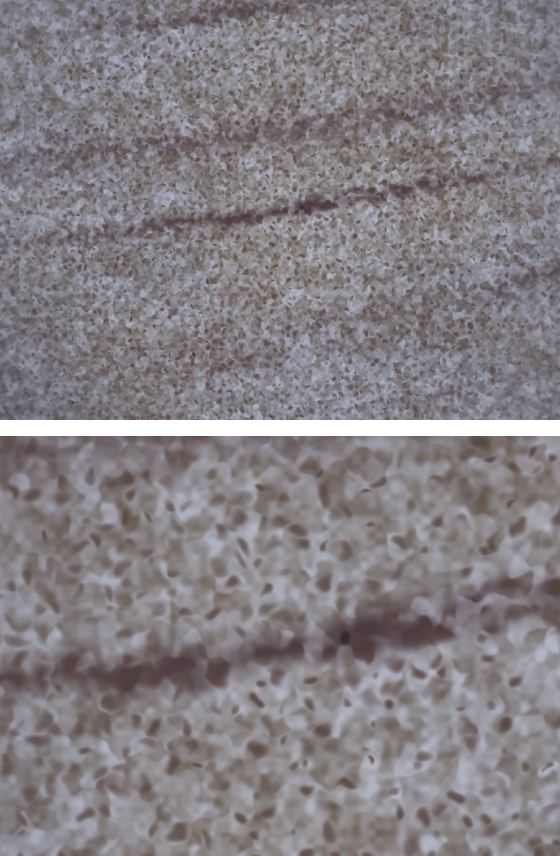
Top, the full canvas; bottom, a detail of the centre.
Write a Shadertoy shader that draws this texture.

```glsl
const vec3 SHADE = vec3(0.435, 0.405, 0.395);
const vec3 PALE = vec3(0.615, 0.625, 0.680);
const vec3 RUST = vec3(0.31, 0.235, 0.215);
const vec3 PLUM = vec3(0.28, 0.215, 0.24);
const vec3 SPECK = vec3(0.15, 0.12, 0.13);
const vec3 WARM_SHIFT = vec3(0.014, 0.002, -0.026);

const float GRAIN_SCALE = 88.0;   // grains per canvas height
const float PORE_SCALE = 56.0;    // rusty pores per canvas height
const float SPECK_SCALE = 9.0;
const float FINE_SCALE = 165.0;
const float BED_SLOPE = 0.07;
const float BED_CURVE = 0.06;

// Beds: height, half thickness, centre along x, half length
const int BEDS = 7;
const vec4 BED[BEDS] = vec4[BEDS](
    vec4(0.427, 0.016, 0.80, 0.50),
    vec4(0.425, 0.014, 0.35, 1.20),
    vec4(0.612, 0.040, 0.70, 0.95),
    vec4(0.912, 0.018, 0.52, 0.42),
    vec4(0.154, 0.014, 1.36, 0.26),
    vec4(0.110, 0.075, 0.60, 0.75),
    vec4(-0.080, 0.016, 1.00, 0.30));
const float BED_STRENGTH[BEDS] = float[BEDS](0.60, 0.45, 0.50, 0.62, 0.62, 0.24, 0.36);

float hash(vec2 p) {
    return fract(sin(dot(p, vec2(127.1, 311.7))) * 43758.5);
}

vec2 hash2(vec2 p) {
    return vec2(hash(p), hash(p + 57.3));
}

float noise(vec2 p) {
    vec2 i = floor(p), f = fract(p);
    f = f * f * (3.0 - 2.0 * f);
    return mix(mix(hash(i), hash(i + vec2(1, 0)), f.x),
               mix(hash(i + vec2(0, 1)), hash(i + vec2(1, 1)), f.x), f.y);
}

float fbm(vec2 p) {
    return 0.55 * noise(p) + 0.3 * noise(p * 2.1 + 7.0) + 0.15 * noise(p * 4.3 + 19.0);
}

// Brightness of soft-edged cells scattered around a jittered grid
float grains(vec2 p, float sharpness) {
    vec2 cell = floor(p);
    float total = 0.0, weights = 0.0;
    for (int y = -1; y <= 1; y++)
    for (int x = -1; x <= 1; x++) {
        vec2 id = cell + vec2(x, y);
        vec2 d = p - id - hash2(id);
        float w = exp(-sharpness * dot(d, d));
        total += w * hash(id + 11.7);
        weights += w;
    }
    return total / weights;
}

// Coverage of scattered, slightly stretched spots
float spots(vec2 p, float radius, float chance, float softness) {
    vec2 cell = floor(p);
    float cover = 0.0;
    for (int y = -1; y <= 1; y++)
    for (int x = -1; x <= 1; x++) {
        vec2 id = cell + vec2(x, y);
        vec2 d = p - id - 0.15 - 0.7 * hash2(id + 31.0);
        float angle = 6.283 * hash(id + 5.1);
        float stretch = dot(d, vec2(cos(angle), sin(angle)));
        float r = radius * (0.6 + 0.8 * hash(id + 3.3));
        float dist = sqrt(max(dot(d, d) - 0.5 * stretch * stretch, 0.0));
        float spot = 1.0 - smoothstep(r * (1.0 - softness), r * (1.0 + softness), dist);
        float strength = 0.3 + 0.7 * hash(id + 8.9);
        cover = max(cover, spot * strength * step(hash(id + 2.2), chance));
    }
    return cover;
}

// Dark mineral staining along the gently rising beds
float stain(vec2 p) {
    float height = p.y - BED_SLOPE * p.x - BED_CURVE * p.x * p.x;
    height += 0.022 * (fbm(p * vec2(7.0, 9.0)) - 0.5) + 0.022 * (noise(p * 60.0) - 0.5);
    float sum = 0.0;
    for (int i = 0; i < BEDS; i++) {
        float across = (height - BED[i].x) / BED[i].y;
        float along = (p.x - BED[i].z) / BED[i].w;
        sum += BED_STRENGTH[i] * exp(-across * across - along * along);
    }
    return min(sum, 1.0);
}

void mainImage(out vec4 fragColor, in vec2 fragCoord) {
    vec2 p = fragCoord / iResolution.y;
    vec2 centred = p - 0.5 * vec2(iResolution.x / iResolution.y, 1.0);
    float edge = dot(centred, centred);
    float focus = 1.0 - smoothstep(0.15, 0.7, edge);

    // Pale quartz grains, cloudy patches and broad drifts
    vec2 q = p + 0.008 * (vec2(noise(p * 95.0), noise(p * 95.0 + 40.0)) - 0.5);
    float grain = grains(q * GRAIN_SCALE, mix(3.5, 7.0, focus)) - 0.5;
    float patches = fbm(p * 24.0) - 0.5;
    float drift = fbm(p * vec2(4.0, 8.0) + 23.0) - 0.5;
    float fine = noise(p * FINE_SCALE) - 0.5;
    float tone = 0.55 + 0.95 * grain + 0.65 * patches + 0.5 * drift;
    tone += mix(0.25, 0.6, focus) * fine;
    vec3 col = mix(SHADE, PALE, clamp(tone, -0.2, 1.25));

    // Warm centre, cooler rim
    float warmth = 1.6 * fbm(p * vec2(3.0, 6.0) + 3.0) - 0.5 - 1.5 * edge;
    col += WARM_SHIFT * warmth;

    // Stained beds, broken up by the grains
    float bed = stain(p);
    float clumps = smoothstep(0.2, 0.75, noise(p * 75.0 + 13.0) - 0.6 * grain);
    col = mix(col, PLUM, bed * mix(0.4, 1.0, clumps));

    // Rusty pores between grains, and rare black specks
    float pores = spots(q * PORE_SCALE, 0.21 + 0.12 * bed, 0.7, mix(0.9, 0.65, focus));
    col = mix(col, RUST, pores * mix(0.45, 0.78, focus));
    col = mix(col, SPECK, 0.75 * spots(p * SPECK_SCALE, 0.026, 0.1, 0.5));

    // Light falls off toward the rim, most of all at the lower left
    float falloff = 0.15 * edge + 0.07 * smoothstep(0.5, 0.0, length(p));
    col *= 1.045 - falloff;
    fragColor = vec4(col, 1.0);
}
```
